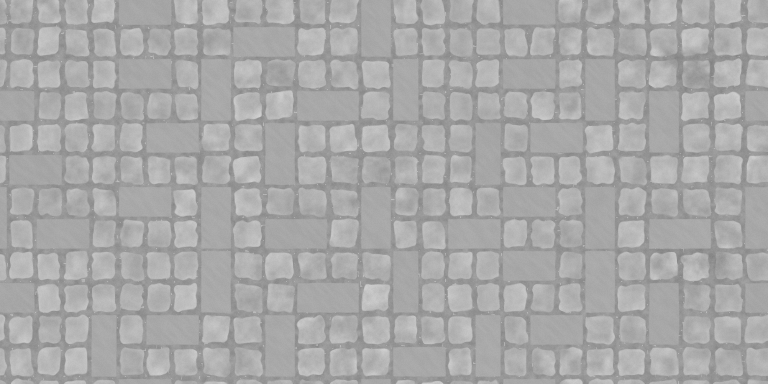
Write a Shadertoy shader that draws this texture map.

```glsl
// Grey cobblestone paving with smooth two-cell slabs set in rough mortar.
#define ORIGIN vec2(-0.021, 0.016)
#define MORTAR_TONE 0.588
#define SLAB_TONE 0.658
#define STONE_TONE 0.698
#define STONE_GAP 0.0062
#define SLAB_GAP 0.0032
#define STONE_ROUND 0.011
#define SLAB_ROUND 0.003
#define MOTTLE 0.20
#define STAIN 0.10

const ivec2 TILE = ivec2(13, 6);    // cells in one repeat
const ivec2 REPEATS = ivec2(2, 2);  // repeats before variations recur

// Slabs: column, row, bit mask of the repeats that contain them
const ivec3 WIDE[10] = ivec3[10](
    ivec3(4, 0, 15), ivec3(9, 1, 12), ivec3(8, 1, 1), ivec3(2, 1, 8), ivec3(1, 1, 4),
    ivec3(4, 2, 11), ivec3(10, 3, 5), ivec3(5, 4, 15), ivec3(0, 5, 9), ivec3(12, 3, 10));
const ivec3 TALL[7] = ivec3[7](
    ivec3(7, 0, 12), ivec3(12, 0, 13), ivec3(7, 2, 15), ivec3(0, 2, 10),
    ivec3(9, 3, 10), ivec3(3, 4, 14), ivec3(9, 4, 5));

float hash(vec2 p) {
    vec3 q = fract(p.xyx * 0.1031);
    q += dot(q, q.yzx + 33.33);
    return fract((q.x + q.y) * q.z);
}

float noise(vec2 p) {
    vec2 i = floor(p), f = fract(p);
    f = f * f * (3.0 - 2.0 * f);
    return mix(mix(hash(i), hash(i + vec2(1, 0)), f.x),
               mix(hash(i + vec2(0, 1)), hash(i + vec2(1, 1)), f.x), f.y);
}

float fbm(vec2 p) {
    float sum = 0.0, amp = 0.5;
    for (int i = 0; i < 4; i++) {
        sum += amp * noise(p);
        p = p * 2.03 + 17.0;
        amp *= 0.5;
    }
    return sum / 0.9375;
}

// Seven narrow columns, then six broad ones, per unit of width
float columnAt(float x) {
    float u = fract(x);
    return 13.0 * floor(x) + floor(u < 0.5 ? u * 14.0 : u * 12.0 + 1.0);
}

float columnEdge(int column) {
    float g = float(column), t = floor((g + 0.5) / 13.0), k = g - 13.0 * t;
    return t + (k < 7.0 ? k / 14.0 : (k - 1.0) / 12.0);
}

ivec2 wrapCell(ivec2 cell) {
    ivec2 span = TILE * REPEATS;
    return (cell + span) % span;
}

bool startsSlab(ivec2 cell, bool tall) {
    ivec2 w = wrapCell(cell), tile = w / TILE, local = w % TILE;
    int bit = 1 << (tile.x + 2 * tile.y);
    int count = tall ? 7 : 10;
    for (int i = 0; i < count; i++) {
        ivec3 slab = tall ? TALL[i] : WIDE[i];
        if (slab.xy == local && (slab.z & bit) != 0) return true;
    }
    return false;
}

float roundedBox(vec2 p, vec2 halfSize, float r) {
    vec2 q = abs(p) - halfSize + r;
    return length(max(q, 0.0)) + min(max(q.x, q.y), 0.0) - r;
}

void mainImage(out vec4 fragColor, in vec2 fragCoord) {
    vec2 p = vec2(fragCoord.x, iResolution.y - fragCoord.y) / iResolution.y;
    vec2 s = p + ORIGIN;
    float soft = max(0.6 / iResolution.y, 0.0022);

    // Find the block that owns this cell
    ivec2 cell = ivec2(int(columnAt(s.x)), int(floor(s.y * 12.0)));
    ivec2 left = cell - ivec2(1, 0), above = cell - ivec2(0, 1), size = ivec2(1);
    if (startsSlab(cell, false)) size.x = 2;
    else if (startsSlab(left, false)) { cell = left; size.x = 2; }
    else if (startsSlab(cell, true)) size.y = 2;
    else if (startsSlab(above, true)) { cell = above; size.y = 2; }
    bool slab = size != ivec2(1);

    vec2 lo = vec2(columnEdge(cell.x), float(cell.y) / 12.0);
    vec2 hi = vec2(columnEdge(cell.x + size.x), float(cell.y + size.y) / 12.0);
    vec2 id = vec2(wrapCell(cell));
    vec2 rnd = vec2(hash(id + 3.1), hash(id + 47.7)) - 0.5;
    vec2 q = s - 0.5 * (lo + hi), halfSize = 0.5 * (hi - lo);

    // Outline: straight slabs, skewed and chipped stones
    vec2 chip = vec2(noise(p * 65.0), noise(p * 65.0 + 91.0)) - 0.5;
    if (!slab) {
        q += rnd * 0.004 + rnd.yx * q.yx * 0.2 + chip * 0.007;
        halfSize -= STONE_GAP + 0.003 * abs(rnd.yx);
    } else {
        q += chip * 0.0015;
        halfSize -= SLAB_GAP;
    }
    float d = roundedBox(q, halfSize, slab ? SLAB_ROUND : STONE_ROUND);

    // Stained patch in every second repeat across
    vec2 patchPos = vec2(mod(s.x, 2.0) - 1.79, 0.5 * fract(s.y * 2.0) - 0.19);
    float stain = exp(-dot(patchPos * vec2(9, 18), patchPos * vec2(9, 18)));

    // Surface tones
    float grain = hash(floor(p * 384.0)) - 0.5;
    float blotch = fbm(p * 30.0 + rnd * 40.0) - 0.5;
    float wear = mix(0.55, 1.25, noise(p * 4.0 + 8.0)) + stain;
    float stone = STONE_TONE + 0.055 * rnd.x + MOTTLE * wear * blotch;
    stone += 0.018 * smoothstep(-0.012, -0.003, d) - stain * STAIN * noise(p * 28.0);
    float flatTone = SLAB_TONE + 0.015 * rnd.y + 0.025 * (noise(vec2(p.x + p.y, p.y - p.x) * vec2(25, 90)) - 0.5);
    float mortar = MORTAR_TONE + 0.13 * (fbm(p * 75.0) - 0.5) - 0.04 * stain;
    mortar += 0.12 * smoothstep(0.88, 0.98, noise(p * 150.0));

    float tone = mix(slab ? flatTone : stone, mortar, smoothstep(-soft, soft, d));
    fragColor = vec4(vec3(tone + 0.016 * grain), 1.0);
}
```
